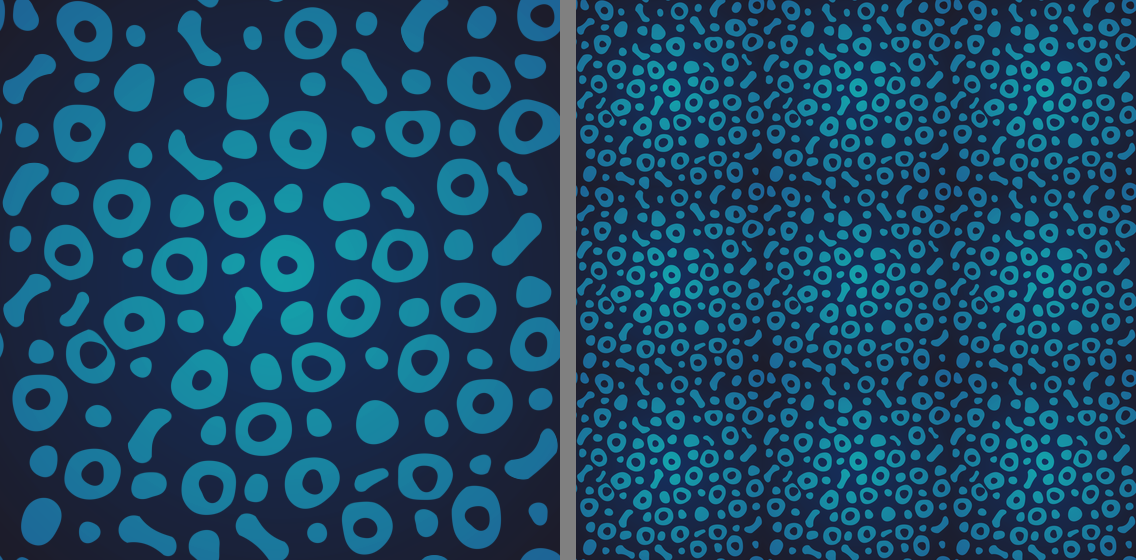
Left: one tile. Right: repeated 3 by 3.
Write a WebGL 1 fragment shader that draws this pattern.

```glsl
precision highp float;
// Tiling field of rounded cells: rings, pebbles and bent bones, teal on navy with a central glow.

uniform vec2 u_resolution;

const float TAU = 6.2831853;
const float CELLS = 10.0; // even, so the big/small checkerboard wraps

vec4 hash4(vec2 cell, float seed) {
  vec4 q = fract(cell.xyxy * vec4(0.1031, 0.1030, 0.0973, 0.1099) + seed * vec4(0.37, 0.71, 0.13, 0.59));
  q += dot(q, q.wzxy + 33.33);
  return fract((q.xxyz + q.yzzw) * q.zywx);
}

// Circle of the given radius, made uneven by two- and three-fold waves
float pebble(vec2 p, float radius, vec4 h) {
  float a = atan(p.y, p.x + 1e-6);
  float waves = 0.15 * h.x * cos(2.0 * a + TAU * h.y) + 0.08 * h.z * cos(3.0 * a + TAU * h.w);
  return length(p) - radius * (1.0 + waves);
}

// Bent capsule with a narrow waist and unequal ends
float bone(vec2 p, float size, vec4 h) {
  float angle = TAU * (0.125 + 0.25 * floor(4.0 * h.x) + 0.12 * (h.y - 0.5));
  float c = cos(angle), s = sin(angle);
  vec2 q = vec2(c * p.x + s * p.y, c * p.y - s * p.x) / size;
  q.y -= 14.0 * (h.z - 0.5) * (q.x * q.x - 0.0006);
  float t = clamp(q.x / 0.034, -1.0, 1.0);
  float width = mix(0.012 + 0.009 * h.w, 0.022, t * t) * (1.0 + 0.4 * (h.y - 0.5) * t);
  return (length(q - vec2(0.034 * t, 0.0)) - width) * size;
}

// Centre of a cell's shape: wrapped shear plus jitter
vec2 centre(vec2 cell, vec2 jitter) {
  vec2 c = (cell + 0.5) / CELLS;
  vec2 sway = 0.022 * sin(TAU * c.yx + vec2(0.6, 2.1)) + 0.007 * sin(2.0 * TAU * c.yx + vec2(4.0, 1.0));
  return c + sway + 0.028 * (jitter - 0.5);
}

// x: outline distance, y: hole distance
vec2 shape(vec2 p, vec2 id, vec4 pick, vec4 form) {
  bool big = mod(id.x + id.y, 2.0) < 0.5;
  float kind = pick.z;
  if (!big) {
    if (kind > 0.88) return vec2(bone(p, 0.65, form), 1.0);
    return vec2(pebble(p, mix(0.018, 0.032, pick.w), form), 1.0);
  }
  if (kind > 0.76) return vec2(bone(p, 1.0, form), 1.0);
  if (kind > 0.56) return vec2(pebble(p, mix(0.036, 0.043, pick.w), form), 1.0);
  vec4 core = hash4(id, 3.0);
  float hole = pebble(p - 0.007 * (core.yz - 0.5), mix(0.017, 0.025, core.x), core.wzyx);
  return vec2(pebble(p, mix(0.046, 0.053, pick.w), form), hole);
}

float smoothMax(float a, float b, float k) {
  float h = max(k - abs(a - b), 0.0) / k;
  return max(a, b) + 0.25 * h * h * k;
}

void main() {
  vec2 uv = gl_FragCoord.xy / u_resolution;
  vec2 home = floor(uv * CELLS);

  // Two nearest outlines, and the hole of the nearest
  float nearest = 1.0, second = 1.0, hole = 1.0;
  for (int j = -1; j <= 1; j++) {
    for (int i = -1; i <= 1; i++) {
      vec2 cell = home + vec2(float(i), float(j));
      vec2 id = mod(cell, CELLS);
      vec4 pick = hash4(id, 1.0);
      vec2 d = shape(uv - centre(cell, pick.xy), id, pick, hash4(id, 2.0));
      if (d.x < nearest) {
        second = nearest;
        nearest = d.x;
        hole = d.y;
      } else {
        second = min(second, d.x);
      }
    }
  }

  // Keep a gap between neighbours, then cut the hole
  float outline = smoothMax(nearest, 0.5 * (nearest - second) + 0.007, 0.012);
  float dist = max(outline, -hole);
  float edge = 0.75 / min(u_resolution.x, u_resolution.y);
  float cover = 1.0 - smoothstep(-edge, edge, dist);

  // Radial light with faint bands
  float r = length(uv - 0.5);
  r = mix(r, (floor(r * 14.0) + 0.5) / 14.0, 0.3);
  vec3 navy = vec3(0.08, 0.185, 0.37) + vec3(0.045, -0.11, -0.30) * r;
  vec3 teal = vec3(0.08, 0.635, 0.67) + vec3(0.05, -0.35, -0.12) * r;
  gl_FragColor = vec4(mix(navy, teal, cover), 1.0);
}
```
